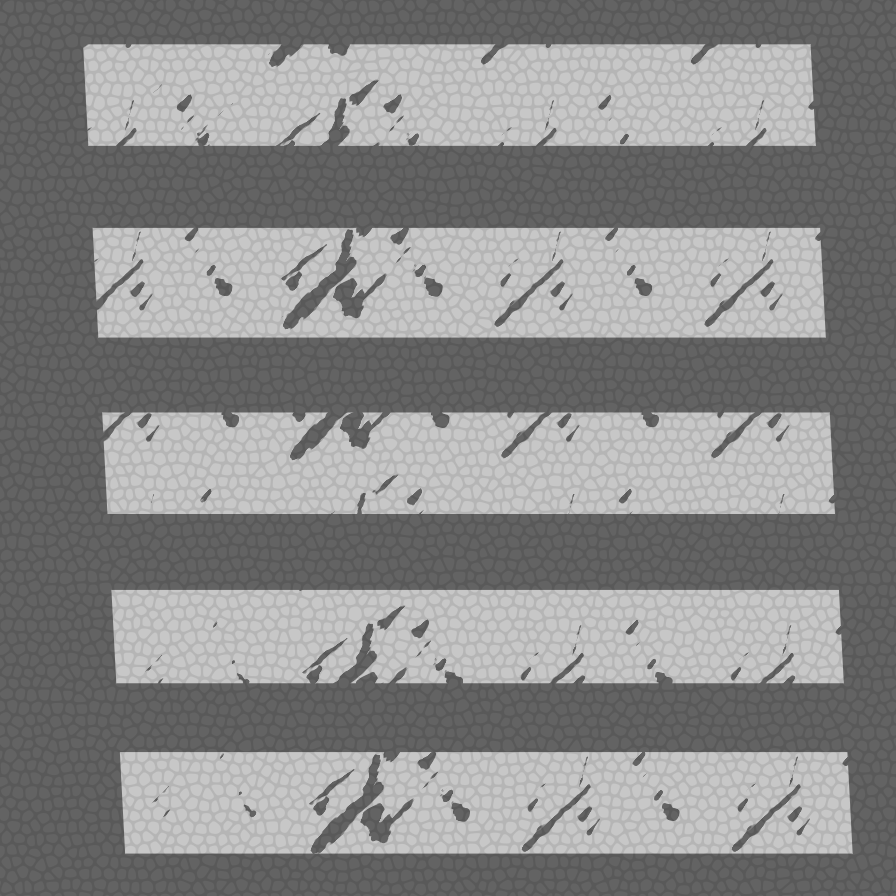
Give the GLSL for this pattern, as a Shadertoy shader.

```glsl
// Five slanted pale bars on dark grey, pebbled all over and worn by diagonal scratches.

const float CANVAS = 768.0;              // design units per canvas height
const float SLANT = 0.052;               // sideways drift per unit down
const float PEBBLE = 10.2;               // pebble spacing
const vec2 WEAR_TILE = vec2(180.0, 112.5);

vec2 hash2(vec2 p) {
    vec3 q = fract(p.xyx * vec3(0.1031, 0.1030, 0.0973));
    q += dot(q, q.yzx + 33.33);
    return fract((q.xx + q.yz) * q.zy);
}

float valueNoise(vec2 p) {
    vec2 i = floor(p), f = fract(p);
    f = f * f * (3.0 - 2.0 * f);
    float low = mix(hash2(i).x, hash2(i + vec2(1, 0)).x, f.x);
    float high = mix(hash2(i + vec2(0, 1)).x, hash2(i + vec2(1, 1)).x, f.x);
    return mix(low, high, f.y);
}

float coverage(float dist, float pixel) {
    return clamp(0.5 - dist / pixel, 0.0, 1.0);
}

float bump(float x, float centre, float width) {
    float d = (x - centre) / width;
    return exp(-d * d);
}

float boxDistance(vec2 p, vec2 halfSize) {
    vec2 d = abs(p) - halfSize;
    return length(max(d, 0.0)) + min(max(d.x, d.y), 0.0);
}

// Jittered site in staggered rows
vec2 pebbleSite(vec2 cell) {
    return cell + 0.5 + 0.62 * (hash2(cell + 70.0) - 0.5)
         + vec2(0.5 * mod(cell.y, 2.0), 0.0);
}

// Signed distance to rounded Voronoi cells, in cell units
float pebbleDistance(vec2 p) {
    vec2 base = floor(p), nearest = vec2(0.0);
    float best = 9.0;
    for (int y = -1; y <= 1; y++)
    for (int x = -2; x <= 2; x++) {
        vec2 site = pebbleSite(base + vec2(x, y)) - p;
        if (dot(site, site) < best) { best = dot(site, site); nearest = site; }
    }
    float sum = 0.0;
    for (int y = -2; y <= 2; y++)
    for (int x = -2; x <= 2; x++) {
        vec2 site = pebbleSite(base + vec2(x, y)) - p;
        vec2 gap = site - nearest;
        if (dot(gap, gap) > 0.001)
            sum += exp(-12.0 * dot(0.5 * (site + nearest), normalize(gap)));
    }
    return 0.09 + log(sum) / 12.0;
}

// Bars of slightly uneven spacing and height
float barDistance(vec2 p) {
    float d = CANVAS;
    for (int i = 0; i < 5; i++) {
        float n = float(i);
        float centre = 81.5 + n * (163.9 - 3.06 * n);
        float height = 87.0 + 7.0 * sin(1.5708 * n);
        d = min(d, boxDistance(p - vec2(381.0, centre), vec2(311.8, 0.5 * height)));
    }
    return d;
}

// Tapered stroke from a to b
float stroke(vec2 p, vec2 a, vec2 b, float radius) {
    vec2 d = b - a;
    float h = clamp(dot(p - a, d) / dot(d, d), 0.0, 1.0);
    return length(p - a - d * h) - radius * mix(1.0, 0.4, h);
}

// Scratch motif; strokes of negative radius show only where wear is heavy
float scratchDistance(vec2 p, float wear) {
    vec2 margin = vec2(15.0, 10.0);
    vec2 t = mod(vec2(p.x - 52.6, 52.0 - p.y) + margin, WEAR_TILE) - margin;
    vec2 grain = vec2(t.x + t.y, t.y - t.x) * vec2(0.06, 0.17);
    float rough = 3.6 * (valueNoise(grain + 20.0) - 0.5)
                + 2.0 * (valueNoise(grain * 2.3 + 50.0) - 0.5);
    float d = stroke(t, vec2(1, 1), vec2(57, 53), 3.6 + wear);
    d = min(d, stroke(t, vec2(49, 25), vec2(58, 34), 3.2 + wear));
    d = min(d, stroke(t, vec2(56, 14), vec2(65, 25), 3.2 + wear));
    d = min(d, stroke(t, vec2(128, 30), vec2(121, 37), 6.2 + wear));
    d = min(d, stroke(t, vec2(115, 43), vec2(118, 47), 2.3 + wear));
    d = min(d, stroke(t, vec2(5, 33), vec2(12, 41), 2.0 + wear));
    d = min(d, stroke(t, vec2(98, 72), vec2(106, 81), 2.6 + wear));
    d = min(d, stroke(t, vec2(59, 15), vec2(108, 65), wear - 2.0));
    d = min(d, stroke(t, vec2(46, 43), vec2(57, 78), wear - 1.2));
    d = min(d, stroke(t, vec2(-3, 38), vec2(36, 67), wear - 1.5));
    d = min(d, stroke(t, vec2(68, 80), vec2(92, 98), wear - 1.0));
    d = min(d, stroke(t, vec2(111, 50), vec2(142, 76), wear - 0.8));
    return d + rough;
}

// Heavy wear left of centre, fading to little at lower left
float wearAmount(vec2 p) {
    float heavy = 6.0 * bump(p.x, 285.0, 52.0) * (1.0 - 0.65 * bump(p.y, 460.0, 55.0));
    float upperLeft = 2.2 * bump(p.x, 168.0, 32.0) * bump(p.y, 105.0, 80.0);
    float spared = 4.0 * smoothstep(370.0, 560.0, p.y) * (1.0 - smoothstep(175.0, 245.0, p.x));
    return heavy + upperLeft - spared;
}

void mainImage(out vec4 fragColor, in vec2 fragCoord) {
    float pixel = CANVAS / iResolution.y;
    vec2 p = vec2(fragCoord.x, iResolution.y - fragCoord.y) * pixel;
    vec2 slanted = vec2(p.x - SLANT * p.y, p.y);

    float pebble = coverage(pebbleDistance(p / PEBBLE) * PEBBLE, pixel);
    float scratch = coverage(scratchDistance(slanted, wearAmount(slanted)), pixel);
    float bar = coverage(barDistance(slanted), pixel) * (1.0 - scratch);

    float dark = mix(0.35, 0.39, pebble);
    float pale = mix(0.71, 0.78, pebble);
    fragColor = vec4(vec3(mix(dark, pale, bar)), 1.0);
}
```
